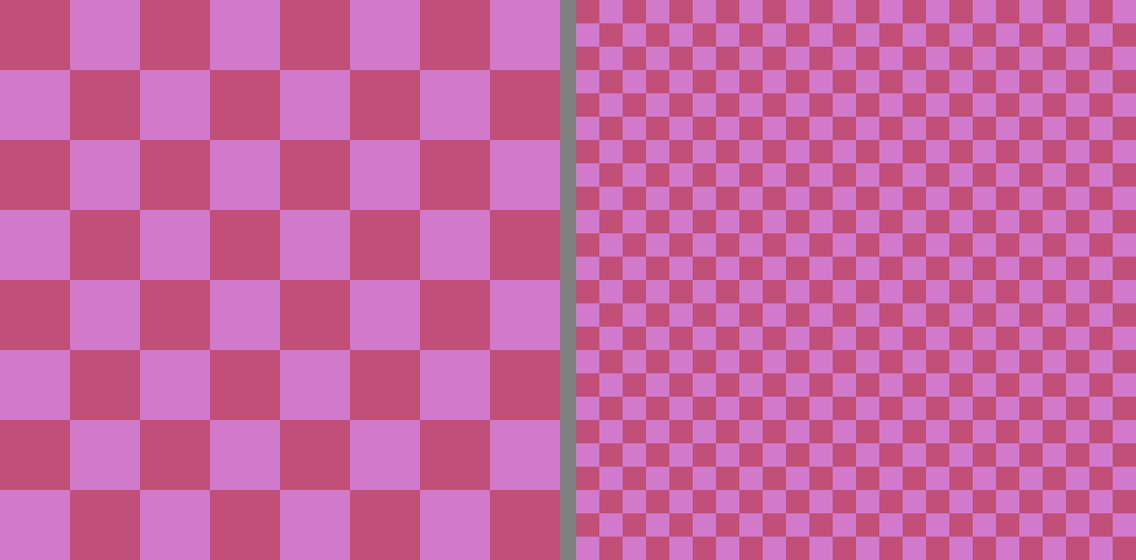
Left, the tile; right, the same tile 3 across and 3 down.
This pattern is drawn by a three.js fragment shader. Its source:

```glsl
// Seamless two-colour checkerboard of eight by eight flat squares.
varying vec2 vUv;

const float SQUARES = 8.0; // even, so opposite edges continue each other
const vec3 ROSE = vec3(0.757, 0.310, 0.467);
const vec3 ORCHID = vec3(0.820, 0.478, 0.800);

// Signed distance to the nearest whole number: positive in even cells.
float cellDistance(float x) {
  return abs(mod(x - 0.5, 2.0) - 1.0) - 0.5;
}

// Square wave from -1 to 1, with edges softened over the given width.
float softSquareWave(float x, float edgeWidth) {
  return clamp(2.0 * cellDistance(x) / edgeWidth, -1.0, 1.0);
}

// 1 where the column and row parities agree, 0 where they differ.
float checker(vec2 p, vec2 edgeWidth) {
  float columns = softSquareWave(p.x, edgeWidth.x);
  float rows = softSquareWave(p.y, edgeWidth.y);
  return 0.5 + 0.5 * columns * rows;
}

void main() {
  vec2 p = vUv * SQUARES;
  vec2 edgeWidth = max(fwidth(p), vec2(0.0001));
  vec3 color = mix(ROSE, ORCHID, checker(p, edgeWidth));
  gl_FragColor = vec4(color, 1.0);
}
```
